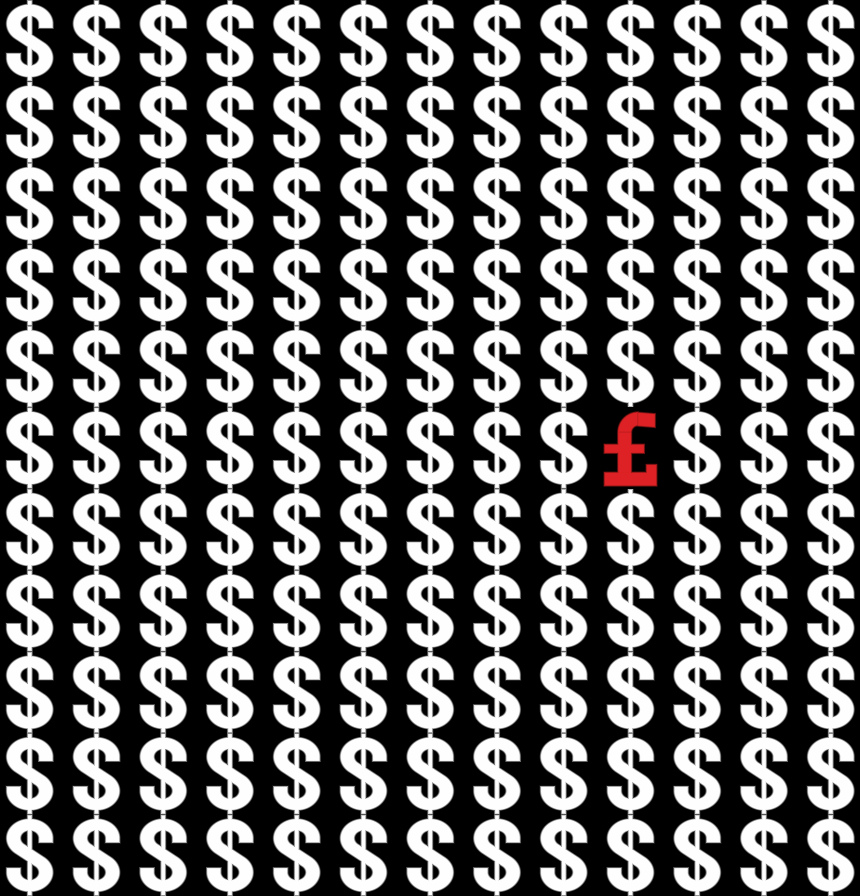
This pattern is drawn by a Shadertoy shader. Its source:

```glsl
const float ROWS = 11.0;
const float COLUMN_PITCH = 0.8195;       // in row heights
const float FIRST_COLUMN = 0.365;        // centre of the left column, in row heights
const vec2 ACCENT_CELL = vec2(9.0, 5.0); // column from left, row from bottom
const float UNITS = 104.7;               // glyph design units per row height

const float BOWL_RADIUS = 20.75;
const float BOWL_HEIGHT = 22.0;
const float PEN = 9.25;                  // half stroke width
const float PEN_STRETCH = 1.2;           // thins the horizontal strokes
const float TERMINAL_HEIGHT = 16.0;
const vec2 BAR = vec2(3.1, 51.9);        // half size of the vertical bar
const float EDGE_SOFTNESS = 1.7;

const vec3 GROUND = vec3(0.0);
const vec3 INK = vec3(0.995);
const vec3 ACCENT = vec3(0.87, 0.13, 0.14);

float box(vec2 p, vec2 centre, vec2 halfSize) {
    vec2 d = abs(p - centre) - halfSize;
    return length(max(d, 0.0)) + min(max(d.x, d.y), 0.0);
}

// Point-symmetric double curve: arc, short leg and a spine tangent to both bowls
float doubleCurve(vec2 p) {
    vec2 q = p * (p.y < 0.0 ? -1.0 : 1.0);
    q.y *= PEN_STRETCH;
    vec2 centre = vec2(0.0, BOWL_HEIGHT * PEN_STRETCH);
    float s = BOWL_RADIUS / centre.y;
    vec2 spine = vec2(-s, sqrt(1.0 - s * s));
    float along = dot(q, spine);

    if (q.y > centre.y || along > dot(centre, spine))
        return abs(length(q - centre) - BOWL_RADIUS) - PEN;

    float spineDist = abs(q.x * spine.y - q.y * spine.x) - PEN;
    float legDist = max(abs(q.x - BOWL_RADIUS) - PEN,
                        TERMINAL_HEIGHT * PEN_STRETCH - q.y);
    return min(spineDist, legDist);
}

float barredCurve(vec2 p) {
    return min(doubleCurve(p), box(p, vec2(0.0), BAR));
}

// Hooked stem with a crossbar and a heavy foot
float hookedStem(vec2 p) {
    vec2 bend = vec2(10.0, 20.0);
    float hook = abs(length(p - bend) - 17.5) - 9.0;
    hook = max(hook, max(p.x - bend.x, bend.y - p.y));
    vec2 tip = p - vec2(0.0, 0.08 * (bend.x - p.x));
    float d = min(hook, box(tip, vec2(20.5, 37.0), vec2(11.5, 9.0)));
    d = min(d, box(p, vec2(-7.5, -6.0), vec2(9.0, 27.0)));
    d = min(d, box(p, vec2(-8.0, -1.0), vec2(26.0, 6.0)));
    d = min(d, box(p, vec2(0.0, -40.0), vec2(34.0, 9.0)));
    return min(d, box(p, vec2(27.0, -32.0), vec2(7.0, 11.0)));
}

void mainImage(out vec4 fragColor, in vec2 fragCoord) {
    // Grid cell and local glyph coordinates
    vec2 pos = fragCoord / iResolution.y * ROWS;
    vec2 pitch = vec2(COLUMN_PITCH, 1.0);
    vec2 grid = (pos - vec2(FIRST_COLUMN, 0.5)) / pitch + 0.5;
    vec2 cell = floor(grid);
    vec2 p = (grid - cell - 0.5) * pitch * UNITS;

    // One cell carries the accent glyph
    bool isAccent = all(lessThan(abs(cell - ACCENT_CELL), vec2(0.5)));
    float dist = isAccent ? hookedStem(p) : barredCurve(p);
    vec3 ink = isAccent ? ACCENT : INK;

    float pixel = ROWS * UNITS / iResolution.y;
    float soft = max(EDGE_SOFTNESS, 0.6 * pixel);
    float coverage = 1.0 - smoothstep(-soft, soft, dist);
    fragColor = vec4(mix(GROUND, ink, coverage), 1.0);
}
```
